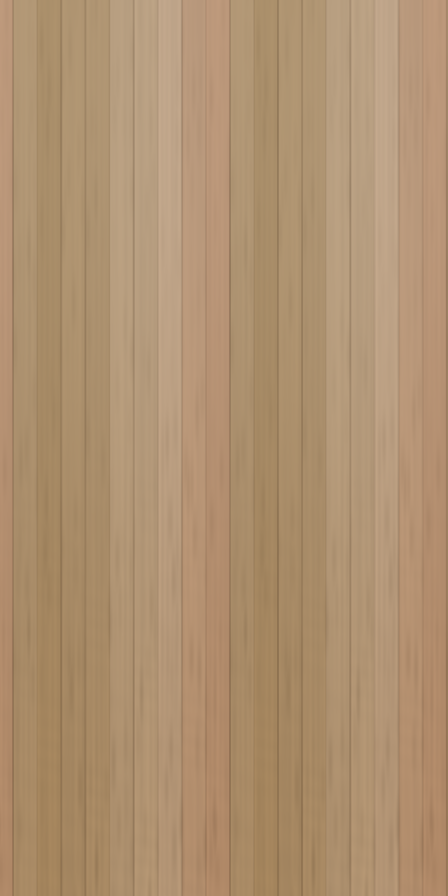
A WebGL 1 fragment shader for this texture:

```glsl
precision highp float;

uniform vec2 u_resolution;

#define STRIPS 18.6
#define OFFSET 0.547
#define PERIOD 9.0
#define SEAM_HALF_WIDTH 0.04
#define SEAM_DARKNESS 0.17
#define GRAIN_STRENGTH 0.011
#define FLECK_STRENGTH 0.045
#define FLECK_COLUMNS 5.0
#define FLECK_ROWS 16.0
#define OLIVE_WOOD vec3(0.665, 0.553, 0.408)
#define PALE_WOOD vec3(0.725, 0.622, 0.505)
#define PINK_SHIFT vec3(0.018, -0.022, -0.014)

const float TAU = 6.28318;

float hash(vec2 p) {
  return fract(sin(dot(p, vec2(127.1, 311.7))) * 4375.85);
}

// Base colour of a strip: pale and olive groups, with a pink strip between
vec3 stripColor(float id) {
  float pale = 0.5 + 0.5 * cos(TAU * (id - 5.8) / PERIOD) + 0.1 * cos(0.5 * TAU * id);
  float pink = exp(-0.5 * (id - 7.8) * (id - 7.8));
  return mix(OLIVE_WOOD, PALE_WOOD, pale) + PINK_SHIFT * pink;
}

// Long fibres: layered sines across the strip, bending slowly along it
float fibres(float x, float y, float id) {
  float sum = 0.0;
  for (int i = 1; i <= 6; i++) {
    float k = float(i);
    float phase = TAU * hash(vec2(id, k));
    float bend = 0.5 * sin(y * (2.0 + k) + phase * 3.0);
    float fade = 0.65 + 0.35 * sin(y * (3.0 + 1.7 * k) + phase * 5.0);
    sum += fade * sin(TAU * x * (0.3 + 0.8 * k) + phase + bend);
  }
  return sum * 0.5;
}

// Short pores: stretched cellular noise that wraps with the strip group
float flecks(vec2 p) {
  vec2 cell = floor(p);
  float ink = 0.0;
  for (int j = -1; j <= 1; j++) {
    for (int i = -1; i <= 1; i++) {
      vec2 c = cell + vec2(float(i), float(j));
      vec2 key = vec2(mod(c.x, PERIOD * FLECK_COLUMNS), c.y);
      vec2 center = c + vec2(hash(key), hash(key + 17.3));
      float weight = pow(hash(key + 41.9), 4.0);
      ink = max(ink, weight * (1.0 - smoothstep(0.0, 0.8, length(p - center))));
    }
  }
  return ink;
}

void main() {
  vec2 uv = gl_FragCoord.xy / u_resolution;
  float x = uv.x * STRIPS - OFFSET;
  float pixel = STRIPS / u_resolution.x;
  float id = mod(floor(x), PERIOD);
  float across = fract(x);
  float low = 1.0 - smoothstep(0.0, 0.75, uv.y);

  // Strip tint, warmer and darker toward the bottom
  vec3 color = stripColor(id);
  color *= mix(vec3(0.965, 0.94, 0.90), vec3(1.015, 1.03, 1.05), smoothstep(0.0, 0.9, uv.y));
  color *= 1.0 + 0.012 * sin(uv.y * 5.0 + TAU * hash(vec2(id, 9.0)));

  // Grain, pores and faint cross ripple
  float grain = fibres(across, uv.y, id);
  color *= 1.0 + GRAIN_STRENGTH * (1.0 + 0.7 * low) * grain;
  float pores = flecks(vec2(x * FLECK_COLUMNS, uv.y * FLECK_ROWS));
  color *= 1.0 - FLECK_STRENGTH * (1.0 + low) * pores * vec3(0.9, 1.0, 1.15);
  float ripple = sin(uv.y * 190.0 + 3.0 * sin(uv.y * 31.0 + id) + 2.0 * across);
  color *= 1.0 + 0.006 * low * ripple * sin(uv.y * 17.0 + id * 2.0);

  // Seams of uneven darkness, with a faint light edge on the right
  float seamId = mod(floor(x + 0.5), PERIOD);
  float signedEdge = x - floor(x + 0.5);
  float seam = 1.0 - smoothstep(SEAM_HALF_WIDTH - 0.5 * pixel,
                               SEAM_HALF_WIDTH + 0.5 * pixel, abs(signedEdge));
  float wear = mix(0.35, 1.0, hash(vec2(seamId, 5.0)));
  wear *= 0.85 + 0.15 * sin(uv.y * 11.0 + seamId * 2.4);
  float glint = smoothstep(0.03, 0.08, signedEdge) * (1.0 - smoothstep(0.08, 0.2, signedEdge));
  color *= 1.0 + 0.02 * glint * hash(vec2(seamId, 3.0));
  color *= 1.0 - SEAM_DARKNESS * wear * seam * vec3(0.9, 1.0, 1.1);

  gl_FragColor = vec4(color, 1.0);
}
```
